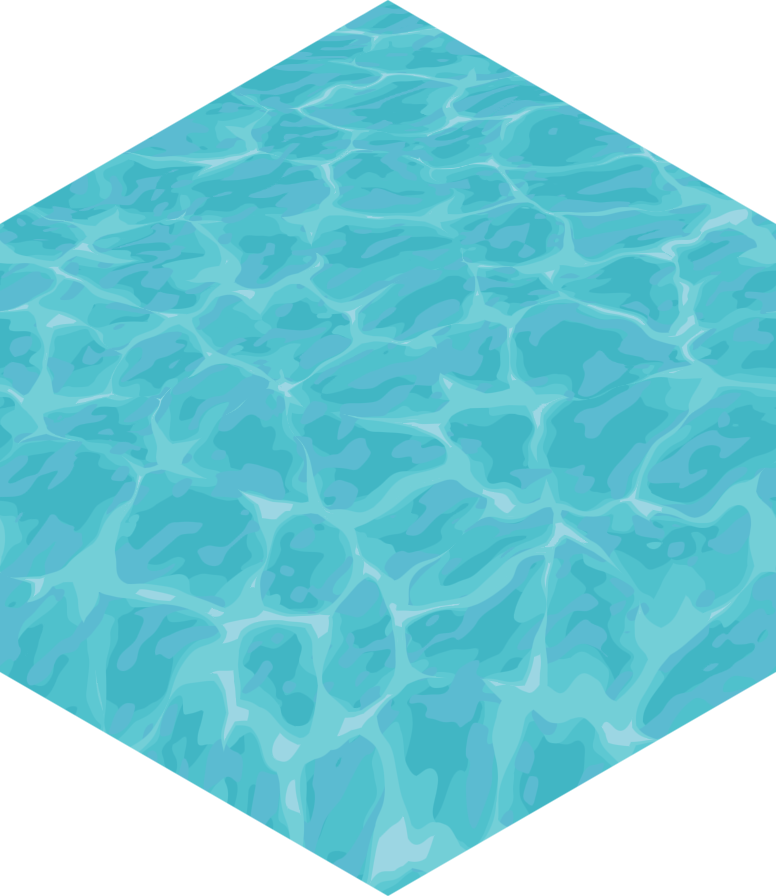
Give the GLSL for this texture, as a WebGL 2 fragment shader.

```glsl
#version 300 es
precision highp float;
// Sunlit pool water inside a pointed hexagon on white, in flat colour bands.
// A warped cell network gives the bright veins; wrapped value noise gives the
// ripples. Rows are packed tighter towards the top to suggest distance.

uniform vec2 u_resolution;
out vec4 fragColor;

const vec2 CELLS = vec2(7.0, 12.0);   // cells across and up, whole so they wrap

const vec3 WHITE     = vec3(1.0);
const vec3 DEEP      = vec3(0.255, 0.715, 0.77);
const vec3 WATER     = vec3(0.31, 0.755, 0.80);
const vec3 SHALLOW   = vec3(0.365, 0.785, 0.825);
const vec3 SKY_FLECK = vec3(0.355, 0.735, 0.82);
const vec3 VEIN      = vec3(0.45, 0.81, 0.845);
const vec3 GLINT     = vec3(0.61, 0.84, 0.89);

// Integer hash of a lattice point, two values in 0..1
vec2 hash2(vec2 cell, float seed) {
    uvec3 h = uvec3(cell.x, cell.y, seed) * 1664525u + 1013904223u;
    h.x += h.y * h.z; h.y += h.z * h.x; h.z += h.x * h.y;
    h ^= h >> 16u;
    h.x += h.y * h.z; h.y += h.z * h.x;
    return vec2(h.xy >> 8u) / 16777216.0;
}

// Two channels of smooth value noise, wrapping after period
vec2 noise2(vec2 p, vec2 period, float seed) {
    vec2 i = floor(p), f = p - i;
    f = f * f * f * (f * (f * 6.0 - 15.0) + 10.0);
    vec2 lo = mod(i, period), hi = mod(i + 1.0, period);
    vec2 bottom = mix(hash2(lo, seed), hash2(vec2(hi.x, lo.y), seed), f.x);
    vec2 top = mix(hash2(vec2(lo.x, hi.y), seed), hash2(hi, seed), f.x);
    return mix(bottom, top, f.y);
}

// Distance to the cell network: small on borders, smallest at junctions
float network(vec2 p, vec2 period, float jitter) {
    vec2 base = floor(p);
    vec3 near = vec3(9.0);            // three nearest distances, sorted
    for (int y = -1; y <= 1; y++) {
        for (int x = -1; x <= 1; x++) {
            vec2 cell = base + vec2(x, y);
            vec2 offset = 0.5 + jitter * (hash2(mod(cell, period), 3.0) - 0.5);
            float d = length(cell + offset - p);
            if (d < near.x) near = vec3(d, near.xy);
            else if (d < near.y) near = vec3(near.x, d, near.y);
            else near.z = min(near.z, d);
        }
    }
    return (near.y - near.x) + 0.25 * (near.z - near.x);
}

// Smooth-edged mask of the area where v is positive
float band(float v) {
    float w = max(fwidth(v) * 0.7, 1e-5);
    return smoothstep(-w, w, v);
}

// Signed height inside a hexagon that touches all four sides
float hexagon(vec2 uv) {
    vec2 d = abs(uv - 0.5);
    return 0.5 - d.y - 0.5 * d.x;
}

// Row coordinate, compressed towards the top
float perspectiveRow(float y) {
    return 5.0 * y + 7.0 * y * y * y;
}

vec3 water(vec2 p, float height) {
    // Bend the surface at two scales
    vec2 broad = noise2(p, CELLS, 11.0) - 0.5;
    vec2 curl = noise2(p * 3.0, CELLS * 3.0, 12.0) - 0.5;
    vec2 bent = p + 0.55 * broad + 0.2 * curl;

    // Slanted ripples; the slant shifts by one whole period per tile
    vec2 slanted = bent + 0.16 * curl.yx;
    slanted.x -= slanted.y * CELLS.x / CELLS.y;
    vec2 ripple = noise2(slanted * 4.0, CELLS * 4.0, 21.0);
    vec2 fleck = noise2(slanted * 6.0, CELLS * 6.0, 22.0);

    // Veins of uneven width, thinner in the distance
    float web = network(bent, CELLS, 0.85);
    float patchy = noise2(p * 2.0, CELLS * 2.0, 31.0).x;
    float width = (0.03 + 0.28 * patchy) * mix(1.25, 0.6, height);
    float ragged = web + 0.07 * (ripple.y - 0.5);

    // Flat bands from deep to bright
    float depth = web + 0.9 * (ripple.x - 0.5) + 0.35 * (fleck.y - 0.5);
    vec3 col = mix(WATER, DEEP, band(depth - 0.52));
    col = mix(col, SHALLOW, band(width + 0.12 - web - 0.5 * (ripple.y - 0.5)));
    col = mix(col, SKY_FLECK, band(0.65 * fleck.x + 0.35 * ripple.y - 0.595));
    col = mix(col, VEIN, band(width - ragged));

    // Rare narrow glints along the brightest veins
    float glint = min(0.6 * width - ragged, 0.3 * (ripple.x - 0.66));
    return mix(col, GLINT, band(glint));
}

void main() {
    vec2 uv = gl_FragCoord.xy / u_resolution;
    vec2 p = vec2(uv.x * CELLS.x, perspectiveRow(uv.y));
    vec3 col = mix(WHITE, water(p, uv.y), band(hexagon(uv)));
    fragColor = vec4(col, 1.0);
}
```
